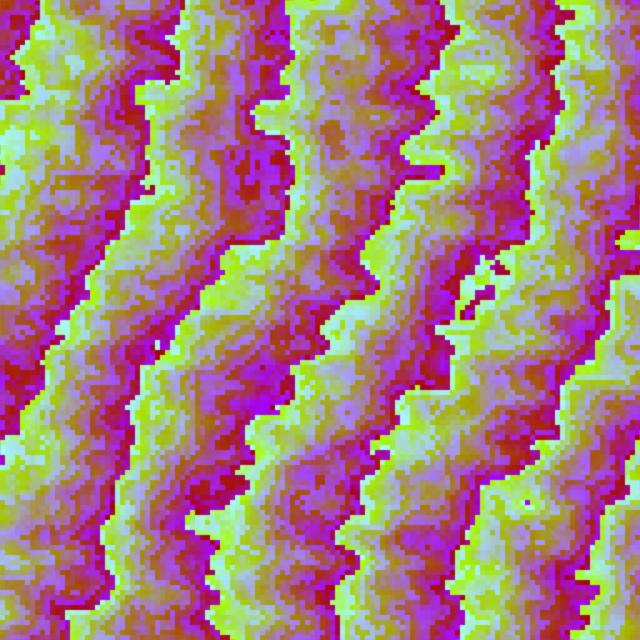
Write a Shadertoy shader that draws this texture map.

```glsl
// Jagged slanted bands on a coarse grid of cells. A tilted ramp, roughened by
// fractal gradient noise, is wrapped once for the green channel and wrapped
// several times per band for the blue channel; red stays constant.

const float CELLS = 128.0;        // grid cells across the canvas
const float RED_LEVEL = 0.65;
const float BLUE_WRAPS = 5.3;     // blue cycles per green band
const float TAU = 6.2831853;

// Integer hash of a lattice point, returned in 0..1
float hash(vec2 p) {
    uvec2 q = uvec2(ivec2(floor(p)) + 4096);
    uint h = q.x * 73856093u ^ q.y * 19349663u;
    h = (h ^ (h >> 15)) * 739982445u;
    h = (h ^ (h >> 12)) * 695872825u;
    h ^= h >> 15;
    return float(h & 65535u) / 65536.0;
}

// Dot product of a random unit gradient with the offset from its corner
float cornerValue(vec2 corner, vec2 offset) {
    float angle = TAU * hash(corner);
    return dot(vec2(cos(angle), sin(angle)), offset);
}

float gradientNoise(vec2 p) {
    vec2 i = floor(p), f = p - i;
    vec2 u = f * f * f * (f * (f * 6.0 - 15.0) + 10.0);
    vec2 e = vec2(1.0, 0.0);
    float low = mix(cornerValue(i, f), cornerValue(i + e, f - e), u.x);
    float high = mix(cornerValue(i + e.yx, f - e.yx), cornerValue(i + e.xx, f - e.xx), u.x);
    return mix(low, high, u.y);
}

float fractalNoise(vec2 p, float gain) {
    float sum = 0.0, amplitude = 1.0;
    for (int octave = 0; octave < 5; octave++) {
        sum += amplitude * gradientNoise(p);
        p = p * 2.03 + vec2(17.3, 9.1);
        amplitude *= gain;
    }
    return sum;
}

// Band count from the left: tilted ramp, gentle bend, rough edges and teeth
float bandPhase(vec2 p) {
    float ramp = 4.8 * p.x - 1.75 * p.y + 2.45;
    float bend = 0.25 * sin(TAU * (p.y - 0.45));
    float rough = 0.42 * fractalNoise(p * 3.1 + 5.2, 0.63);
    float teeth = 0.28 * gradientNoise(p * vec2(10.0, 23.0) + 3.7);
    return ramp - bend + rough + teeth;
}

// Flat colour of one grid cell
vec3 cellColor(vec2 cell) {
    vec2 p = (cell + 0.5) / CELLS;
    float phase = bandPhase(p);
    float drift = 0.9 * fractalNoise(p * 11.0 + 31.0, 0.6);
    float grain = 0.26 * (hash(cell + 700.0) - 0.5);
    float green = 1.0 - fract(phase);
    float blue = fract(BLUE_WRAPS * phase + drift + grain);
    blue = mix(blue, smoothstep(0.0, 1.0, blue), 0.6);
    return vec3(RED_LEVEL, green, blue);
}

// Blend of the four nearest cells, with a narrow soft seam between them
vec3 softCells(vec2 p, float seam) {
    vec2 g = p * CELLS - 0.5;
    vec2 i = floor(g);
    vec2 w = smoothstep(0.5 - seam, 0.5 + seam, g - i);
    vec2 e = vec2(1.0, 0.0);
    vec3 low = mix(cellColor(i), cellColor(i + e), w.x);
    vec3 high = mix(cellColor(i + e.yx), cellColor(i + e.xx), w.x);
    return mix(low, high, w.y);
}

void mainImage(out vec4 fragColor, in vec2 fragCoord) {
    vec2 p = fragCoord / min(iResolution.x, iResolution.y);
    fragColor = vec4(softCells(p, 0.2), 1.0);
}
```
